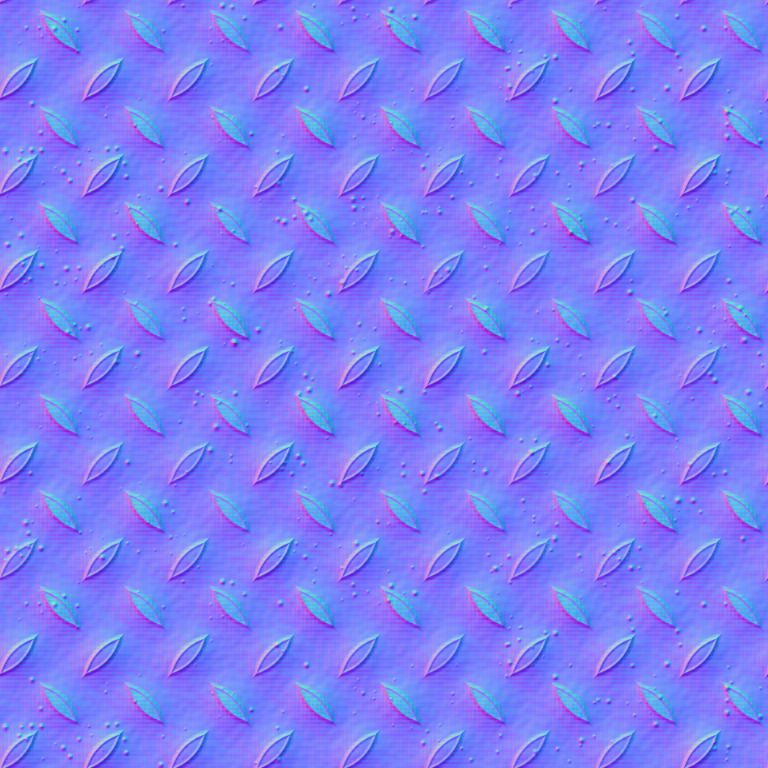
This texture map is drawn by a WebGL 1 fragment shader. Its source:

```glsl
precision highp float;
// Tangent-space normal map of worn steel tread plate with crossed lens-shaped studs.

uniform vec2 u_resolution;

const float TILE_HEIGHT = 0.75; // wear repeats every six rows of studs

float hash(vec2 p) {
  return fract(sin(dot(p, vec2(127.1, 311.7))) * 43758.55);
}

// Lattice index wrapped to the wear tile
vec2 wrapCell(vec2 cell, float freq) {
  return mod(cell, vec2(freq, freq * TILE_HEIGHT));
}

float cornerSlope(vec2 cell, vec2 offset, float freq) {
  float angle = 6.2832 * hash(wrapCell(cell, freq) + freq);
  return dot(vec2(cos(angle), sin(angle)), offset);
}

// Tiling gradient noise
float gradientNoise(vec2 uv, float freq) {
  vec2 p = uv * freq;
  vec2 i = floor(p);
  vec2 f = p - i;
  vec2 w = f * f * f * (f * (f * 6.0 - 15.0) + 10.0);
  vec2 e = vec2(1.0, 0.0);
  float low = mix(cornerSlope(i, f, freq),
                  cornerSlope(i + e, f - e, freq), w.x);
  float high = mix(cornerSlope(i + e.yx, f - e.yx, freq),
                   cornerSlope(i + 1.0, f - 1.0, freq), w.x);
  return mix(low, high, w.y);
}

// Distance to a pointed lens lying along x
float lensDistance(vec2 p, float halfLength, float halfWidth) {
  float radius = (halfLength * halfLength + halfWidth * halfWidth) / (2.0 * halfWidth);
  return length(vec2(p.x, abs(p.y) + radius - halfWidth)) - radius;
}

// Height and slanted-face mask of a stud; lean is +1 for rising, -1 for falling
vec2 stud(vec2 p, float lean, float seed) {
  vec2 local = vec2(dot(p, vec2(0.69, 0.725 * lean)),
                    dot(p, vec2(0.725, -0.69 * lean)));
  float d = lensDistance(local, 0.0315, 0.0082);
  vec2 spread = local / vec2(0.033, 0.025);
  float swell = 0.0075 * exp(-dot(spread, spread));
  float bevel = 0.0015 * (1.0 - smoothstep(-0.001, 0.006, d));
  float rim = 0.0015 * exp(-d * d / 0.000004);
  float face = lean < 0.0 ? 1.0 - smoothstep(-0.0025, -0.0005, d) : 0.0;
  return vec2(swell + bevel + rim, face) * mix(0.8, 1.2, seed);
}

// Two interleaved lattices, nine studs across and eight down
vec2 studs(vec2 uv) {
  vec2 pitch = vec2(9.0, 8.0);
  vec2 total = vec2(0.0);
  for (int k = 0; k < 2; k++) {
    float lean = k == 0 ? 1.0 : -1.0;
    vec2 center = k == 0 ? vec2(0.205, 0.167) : vec2(0.7, 0.667);
    vec2 nearest = floor(uv * pitch - center + 0.5);
    for (int j = -1; j <= 1; j++) {
      for (int i = -1; i <= 1; i++) {
        vec2 id = nearest + vec2(float(i), float(j));
        float seed = hash(mod(id, vec2(9.0, 6.0)) + 17.0 * lean);
        total += stud(uv - (id + center) / pitch, lean, seed);
      }
    }
  }
  return total;
}

// Sparse grit, denser in patches
float grit(vec2 uv) {
  float height = 0.0;
  for (int k = 0; k < 2; k++) {
    float freq = 48.0 + 16.0 * float(k);
    vec2 cell = floor(uv * freq);
    vec2 id = wrapCell(cell, freq) + freq;
    vec2 jitter = vec2(hash(id + 3.1), hash(id + 7.7));
    vec2 center = (cell + 0.25 + 0.5 * jitter) / freq;
    float size = hash(id + 11.3);
    float radius = mix(0.0014, 0.0032, size * size);
    float patchiness = gradientNoise(center, 16.0);
    float present = step(hash(id), 0.1 + 0.45 * patchiness);
    vec2 q = (uv - center) / radius;
    height += present * mix(0.45, 1.1, size) * radius * exp(-dot(q, q));
  }
  return height;
}

// Height of the plate, with the face mask alongside
vec2 surface(vec2 uv) {
  float plate = 0.001 * gradientNoise(uv, 24.0)
              + 0.0006 * gradientNoise(uv, 96.0);
  return studs(uv) + vec2(plate + grit(uv), 0.0);
}

void main() {
  vec2 uv = gl_FragCoord.xy / u_resolution;
  vec2 e = vec2(0.001, 0.0);
  vec2 right = surface(uv + e), left = surface(uv - e);
  vec2 above = surface(uv + e.yx), below = surface(uv - e.yx);
  vec2 slope = vec2(right.x - left.x, above.x - below.x) / (2.0 * e.x);
  float face = 0.25 * (right.y + left.y + above.y + below.y);
  slope -= vec2(0.32, 0.46) * face;

  // Fine woven grain, stronger on slopes
  vec2 weave = sin(6.2832 * 192.0 * uv);
  slope = slope * (1.0 + 0.24 * weave) + 0.035 * weave;

  // Red runs along the rising x slope, green against the rising y slope
  vec3 normal = normalize(vec3(slope.x, -slope.y, 1.0));
  vec3 color = vec3(0.495, 0.49, 0.49) + 0.5 * normal;
  gl_FragColor = vec4(color, 1.0);
}
```
